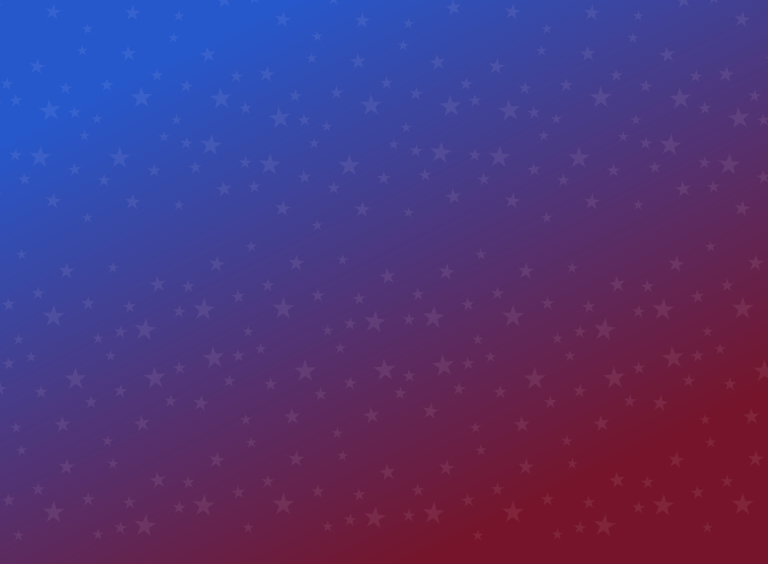
This background is drawn by a WebGL 2 fragment shader. Its source:

```glsl
#version 300 es
precision highp float;

uniform vec2 u_resolution;
out vec4 fragColor;

// Lengths are percent of the canvas height, with y running down.
const vec3 BLUE = vec3(0.148, 0.345, 0.800);
const vec3 RED = vec3(0.460, 0.080, 0.168);
const vec2 GRADIENT_DIR = vec2(0.44, 0.898);
const float GRADIENT_START = 22.0;
const float GRADIENT_END = 122.0;

const vec3 STAR_COLOR = vec3(1.0, 0.87, 0.95);
const float STAR_OPACITY = 0.075;
const float STAR_INNER = 0.40;
const float STAR_TILT = 0.30;

const vec2 TILE = vec2(40.72, 33.5);
const float TILE_LEFT = 1.95;
const vec2 TILE_CENTER = vec2(23.14, 22.68);
const float COLUMN_SHIFT = 1.35;
const vec2 ROW_LIMITS = vec2(-11.0, 39.6);

const float SPLIT_Y = 41.7;
const vec2 FLIP_FROM = vec2(29.03, 63.34);
const float FLIP_TO_Y = 19.72;
const float FLIP_STRETCH = 1.037;

// Each family repeats at three steps: base x, base y, radius, step to skip.
const int FAMILIES = 7;
const vec4 FAMILY[FAMILIES] = vec4[FAMILIES](
    vec4(9.4, 2.13, 1.45, 3.0),
    vec4(7.1, 27.85, 2.0, 3.0),
    vec4(1.42, 4.95, 0.98, 0.0),
    vec4(18.95, 15.1, 1.2, 2.0),
    vec4(17.2, 21.1, 0.98, 2.0),
    vec4(4.35, 31.8, 1.15, 3.0),
    vec4(2.75, 27.5, 1.15, 1.0));
const vec2 STEPS[3] = vec2[3](vec2(0.0), vec2(14.1, 0.18), vec2(30.3, -2.1));

const float PI = 3.14159;

float hash(vec2 p) {
    return fract(sin(dot(p, vec2(12.9898, 78.233))) * 43758.5453);
}

// Signed distance to the edge lines of a five-pointed star, tip up.
float starDistance(vec2 p, float radius, float tilt) {
    float sector = PI / 5.0;
    float angle = mod(atan(p.x, p.y) + tilt + sector, 2.0 * sector) - sector;
    vec2 folded = length(p) * vec2(sin(abs(angle)), cos(angle));
    vec2 tip = vec2(0.0, radius);
    vec2 edge = STAR_INNER * radius * vec2(sin(sector), cos(sector)) - tip;
    return dot(folded - tip, normalize(vec2(-edge.y, edge.x)));
}

// Coverage of one star repeated over the tiles, with odd columns lowered.
float tiledStar(vec2 p, vec2 star, float radius, float tilt, float up, float pixel) {
    star.x = mod(star.x - TILE_LEFT, TILE.x) + TILE_LEFT;
    vec2 d = p - star;
    float column = round(d.x / TILE.x);
    d.x -= column * TILE.x;
    d.y += up * mod(column, 2.0) * COLUMN_SHIFT;
    float row = round(d.y / TILE.y);
    d.y -= row * TILE.y;
    float centerY = star.y + row * TILE.y;
    if (centerY < ROW_LIMITS.x || centerY > ROW_LIMITS.y) return 0.0;
    float dist = starDistance(vec2(d.x, up * d.y), radius, tilt);
    return 1.0 - smoothstep(-0.7 * pixel, 0.7 * pixel, dist);
}

// Every family appears along its steps and again turned by half a circle.
float starField(vec2 p, float pixel) {
    float up = -1.0;
    if (p.y > SPLIT_Y) {
        p -= FLIP_FROM;
        p.y = FLIP_TO_Y - p.y / FLIP_STRETCH;
        up = 1.0;
    }
    float cover = 0.0;
    for (int f = 0; f < FAMILIES; f++) {
        vec4 family = FAMILY[f];
        for (int i = 0; i < 3; i++) {
            if (i == int(family.w)) continue;
            vec2 star = family.xy + STEPS[i];
            float tilt = (hash(vec2(f, i)) - 0.5) * STAR_TILT;
            cover = max(cover, tiledStar(p, star, family.z, tilt, up, pixel));
            star = 2.0 * TILE_CENTER - star;
            cover = max(cover, tiledStar(p, star, family.z, -tilt, up, pixel));
        }
    }
    return cover;
}

void main() {
    float pixel = 100.0 / u_resolution.y;
    vec2 p = vec2(gl_FragCoord.x, u_resolution.y - gl_FragCoord.y) * pixel;

    // Diagonal gradient with flat ends
    float along = dot(p, GRADIENT_DIR) - GRADIENT_START;
    float blend = clamp(along / (GRADIENT_END - GRADIENT_START), 0.0, 1.0);
    vec3 color = mix(BLUE, RED, blend);

    // Faint stars
    color = mix(color, STAR_COLOR, STAR_OPACITY * starField(p, pixel));
    fragColor = vec4(color, 1.0);
}
```
